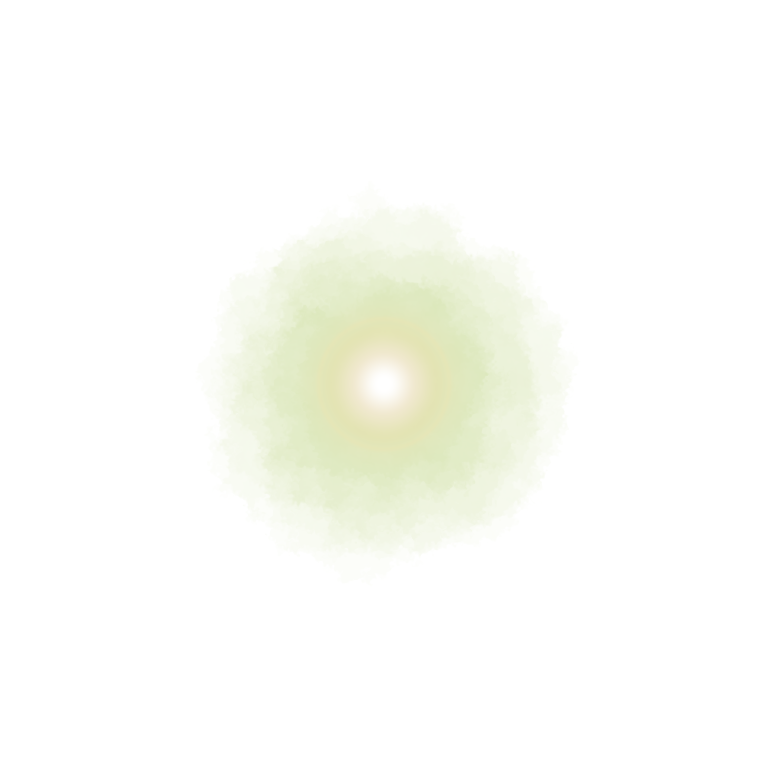
Write a Shadertoy shader that draws this background.

```glsl
const vec3 PAPER = vec3(1.0);
const vec3 LEAF_GREEN = vec3(0.873, 0.915, 0.755);
const vec3 STRAW = vec3(0.892, 0.893, 0.705);
const vec3 PEACH = vec3(0.948, 0.914, 0.825);
const vec3 RING_GOLD = vec3(0.925, 0.895, 0.70);
const int WASH_COUNT = 10;

float hash(vec2 p) {
    vec3 q = fract(vec3(p.xyx) * 0.1031);
    q += dot(q, q.yzx + 33.33);
    return fract((q.x + q.y) * q.z);
}

float valueNoise(vec2 p) {
    vec2 cell = floor(p);
    vec2 f = fract(p);
    f = f * f * (3.0 - 2.0 * f);
    float low = mix(hash(cell), hash(cell + vec2(1.0, 0.0)), f.x);
    float high = mix(hash(cell + vec2(0.0, 1.0)), hash(cell + vec2(1.0)), f.x);
    return mix(low, high, f.y);
}

float fbm(vec2 p, int octaves) {
    float sum = 0.0;
    float total = 0.0;
    float weight = 0.5;
    for (int i = 0; i < octaves; i++) {
        sum += weight * valueNoise(p);
        total += weight;
        weight *= 0.58;
        p = mat2(1.6, 1.2, -1.2, 1.6) * p + 17.3;
    }
    return sum / total;
}

// Small displacement that frays the borders of each wash
vec2 fray(vec2 p, float scale, float amount) {
    vec2 q = p * scale + 40.0;
    return amount * (vec2(valueNoise(q), valueNoise(q + 91.7)) - 0.5);
}

// One translucent disc with a ragged border
float wash(vec2 p, float radius, float seed, float softness) {
    float ragged = fbm(p * 19.0 + seed * 13.7 + 60.0, 5) - 0.5;
    float edge = radius + 0.115 * ragged;
    return 1.0 - smoothstep(edge - softness, edge + softness, length(p));
}

// Overlapping washes thin out toward the rim
float pigment(vec2 p, float innerRadius, float outerRadius) {
    vec2 frayed = p + fray(p, 240.0, 0.009);
    float sum = 0.0;
    for (int i = 0; i < WASH_COUNT; i++) {
        float t = (float(i) + 0.5) / float(WASH_COUNT);
        sum += wash(frayed, mix(innerRadius, outerRadius, t), float(i), 0.007);
    }
    return sum / float(WASH_COUNT);
}

float ring(float r, float radius, float width) {
    float x = (r - radius) / width;
    return exp(-x * x);
}

// White core fading through peach to straw
vec3 coreColor(float r) {
    vec3 color = mix(PAPER, PEACH, smoothstep(0.006, 0.043, r));
    return mix(color, STRAW, smoothstep(0.030, 0.072, r));
}

void mainImage(out vec4 fragColor, in vec2 fragCoord) {
    float side = min(iResolution.x, iResolution.y);
    vec2 p = (fragCoord - 0.5 * iResolution.xy) / side;
    float r = length(p);

    // Mottled green cloud
    float density = pigment(p, 0.118, 0.242);
    float mottle = fbm(p * 30.0 + fray(p, 200.0, 0.35) + 80.0, 4) - 0.5;
    density *= 1.0 + 0.22 * mottle;
    vec3 color = mix(PAPER, LEAF_GREEN, density);

    // Warm halo and glowing core
    color = mix(color, STRAW, 0.45 * (1.0 - smoothstep(0.08, 0.125, r)));
    float disc = 1.0 - smoothstep(0.068, 0.090, r);
    color = mix(color, coreColor(r) + 0.012 * mottle * smoothstep(0.03, 0.08, r), disc);
    color = mix(color, RING_GOLD, 0.38 * ring(r, 0.085, 0.0035));

    fragColor = vec4(clamp(color, 0.0, 1.0), 1.0);
}
```
